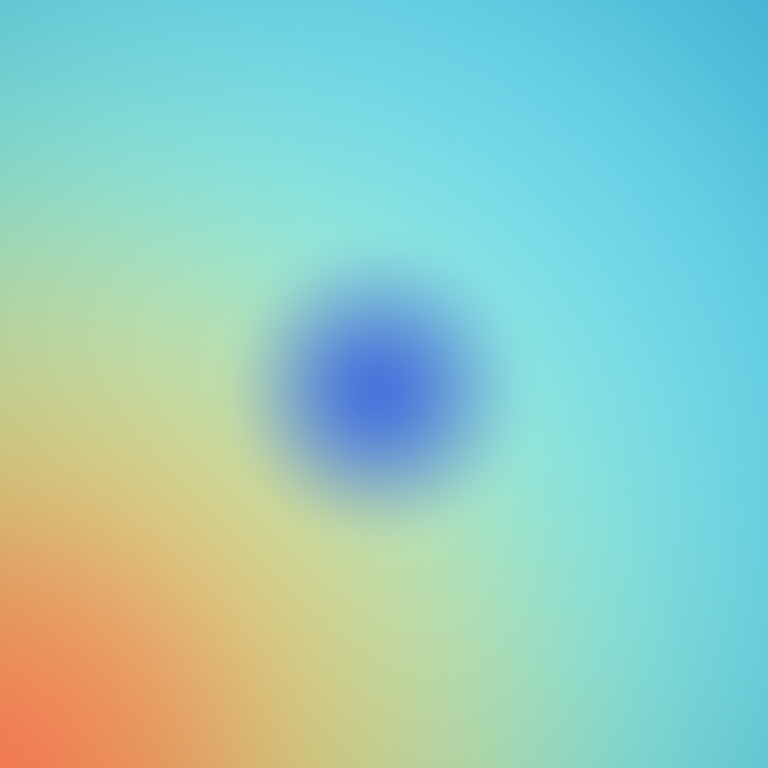
Reproduce this background procedurally as a Shadertoy shader.

```glsl
const int STOP_COUNT = 8;
const float STOP_SPACING = 0.2;
const vec3 WARM_TO_COOL[STOP_COUNT] = vec3[STOP_COUNT](
    vec3(1.04, 0.575, 0.415),
    vec3(0.965, 0.66, 0.435),
    vec3(0.86, 0.81, 0.54),
    vec3(0.74, 0.88, 0.69),
    vec3(0.58, 0.90, 0.85),
    vec3(0.485, 0.875, 0.92),
    vec3(0.425, 0.845, 0.93),
    vec3(0.38, 0.81, 0.93)
);
const vec2 WARM_CORNER = vec2(0.0);
const vec2 ORB_CENTER = vec2(0.492, 0.492);
const float ORB_RADIUS = 0.22;
const vec3 ORB_COLOR = vec3(0.29, 0.46, 0.86);
const float VIGNETTE = 0.2;

vec3 stopColor(int index) {
    return WARM_TO_COOL[clamp(index, 0, STOP_COUNT - 1)];
}

// Catmull-Rom spline through evenly spaced colour stops
vec3 colorRamp(float distanceFromCorner) {
    float position = distanceFromCorner / STOP_SPACING;
    int index = int(floor(position));
    float t = fract(position);
    vec3 before = stopColor(index - 1);
    vec3 start = stopColor(index);
    vec3 end = stopColor(index + 1);
    vec3 after = stopColor(index + 2);
    vec3 linearPart = end - before;
    vec3 squarePart = 2.0 * before - 5.0 * start + 4.0 * end - after;
    vec3 cubicPart = 3.0 * (start - end) + after - before;
    return start + 0.5 * t * (linearPart + t * (squarePart + t * cubicPart));
}

void mainImage(out vec4 fragColor, in vec2 fragCoord) {
    vec2 uv = fragCoord / iResolution.xy;

    // Radial sweep from the warm corner
    vec3 color = colorRamp(distance(uv, WARM_CORNER));

    // Darkening toward the canvas edges
    vec2 fromMiddle = uv - 0.5;
    color -= VIGNETTE * dot(fromMiddle, fromMiddle);

    // Soft central orb
    float orb = 1.0 - smoothstep(0.0, ORB_RADIUS, distance(uv, ORB_CENTER));
    color = mix(color, ORB_COLOR, orb);

    fragColor = vec4(clamp(color, 0.0, 1.0), 1.0);
}
```
